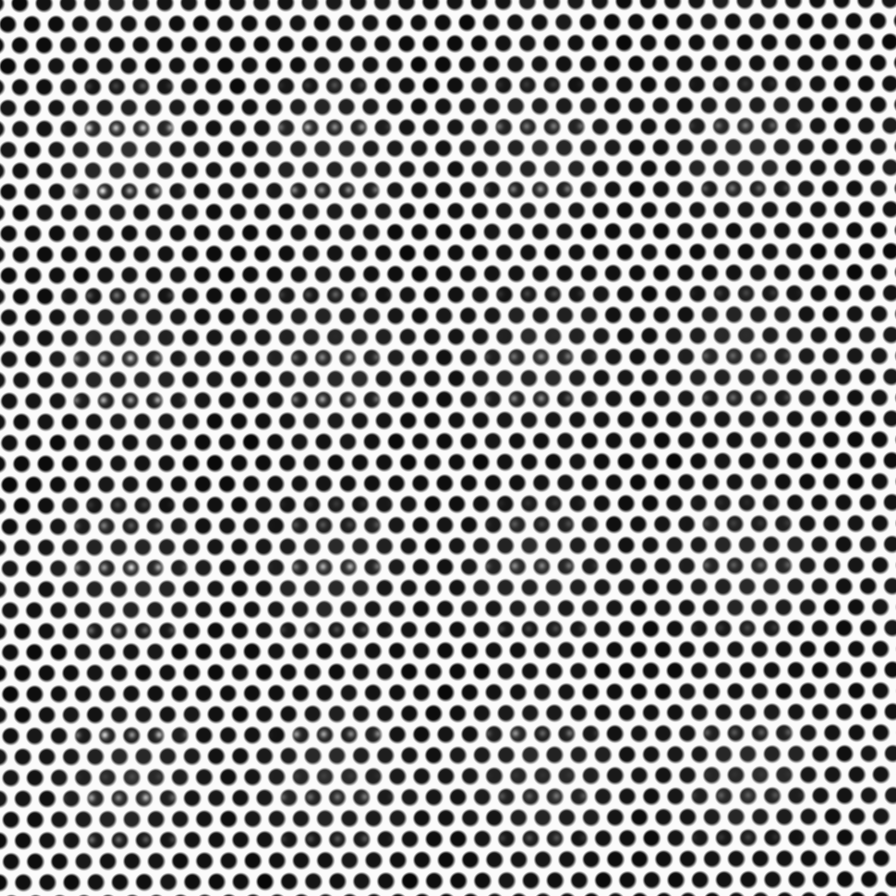
A Shadertoy shader for this pattern:

```glsl
const float TAU = 6.2831853;

// Hole lattice
const float COLUMNS = 37.07;                  // holes across the canvas
const float ROW_STEP = 0.866;                 // row spacing in hole pitches
const float TILT = 0.004;                     // slight rotation, radians
const vec2 ANCHOR = vec2(0.026, 0.015);       // centre of the first hole

// Hole profile, in pitches
const float RADIUS = 0.331;
const float SOFTNESS = 0.085;
const float SHADE_SOFTENING = 0.016;          // extra blur on the shaded side
const vec2 SHADE_DIR = vec2(0.8, -0.6);

// Tones
const float SHEET = 0.985;
const float HOLE = 0.035;
const float HAZE = 0.13;
const float GRAIN = 0.025;

// Glints seen through the holes
const float BAND_COUNT = 4.34;                // bright bands across the canvas
const float BAND_START = 0.143;
const float BAND_ROWS = 10.0;                 // rows between dark bands
const float GLINT_ROW_RATE = 0.382;
const float GLINT_ROW_PHASE = 15.684;
const float GLINT_SIZE = 0.15;
const float GLINT_DRIFT = 1.05;               // glint shift across one band
const float GLINT_LEFT = 0.95;
const float GLINT_RIGHT = 0.22;

vec2 rotate(vec2 p, float a) {
    float c = cos(a), s = sin(a);
    return vec2(c * p.x + s * p.y, c * p.y - s * p.x);
}

// Small irregular variation from layered sines, -1 to 1
float layeredSines(vec2 p) {
    return (sin(dot(p, vec2(2.3, 3.7))) + sin(dot(p, vec2(-4.1, 1.9)) + 1.3)
          + sin(dot(p, vec2(5.3, 7.1)) + 2.1)) / 3.0;
}

// Soft-edged hole coverage, blurrier toward the shaded side
float holeMask(vec2 d, float pixel) {
    float r = length(d);
    float side = dot(d, SHADE_DIR) / max(r, 1e-4);
    float edge = max(SOFTNESS + SHADE_SOFTENING * side, pixel);
    return 1.0 - smoothstep(RADIUS - edge, RADIUS + edge, r);
}

// Brightness inside a hole: band haze plus a drifting glint
float holeTone(vec2 d, vec2 cell, float centreX) {
    float bandPhase = (centreX - BAND_START) * BAND_COUNT;
    float across = fract(bandPhase + 0.5) - 0.5;
    float columnBand = 0.5 + 0.5 * cos(TAU * across);
    float rowBand = 0.5 - 0.5 * cos(TAU * cell.y / BAND_ROWS);
    float rowBeat = 0.5 + 0.5 * cos(TAU * (GLINT_ROW_PHASE - GLINT_ROW_RATE * cell.y));
    float grain = layeredSines(cell);

    float haze = HAZE * (0.35 + 0.65 * columnBand) * (0.3 + 0.7 * rowBand);
    float strength = smoothstep(0.3, 0.9, columnBand) * smoothstep(0.1, 0.6, rowBand)
                   * smoothstep(0.45, 0.95, rowBeat) * (0.85 + 0.3 * grain)
                   * mix(GLINT_LEFT, GLINT_RIGHT, sqrt(clamp(centreX, 0.0, 1.0)));
    vec2 q = (d - vec2(across * GLINT_DRIFT, 0.03)) / GLINT_SIZE;
    return max(HOLE + haze + GRAIN * grain, 0.0) + strength * exp(-dot(q, q));
}

void mainImage(out vec4 fragColor, in vec2 fragCoord) {
    vec2 uv = fragCoord / iResolution.y;
    vec2 p = rotate(uv - ANCHOR, TILT) * COLUMNS;

    // Nearest hole in the staggered rows
    float row = round(p.y / ROW_STEP);
    float stagger = 0.5 * mod(row, 2.0);
    float column = round(p.x - stagger);
    vec2 centre = vec2(column + stagger, row * ROW_STEP);
    vec2 d = p - centre;

    float pixel = COLUMNS / iResolution.y;
    float centreX = ANCHOR.x + centre.x / COLUMNS;
    float tone = holeTone(d, vec2(column, row), centreX);
    float shade = mix(SHEET, tone, holeMask(d, pixel));
    fragColor = vec4(vec3(clamp(shade, 0.0, 1.0)), 1.0);
}
```
